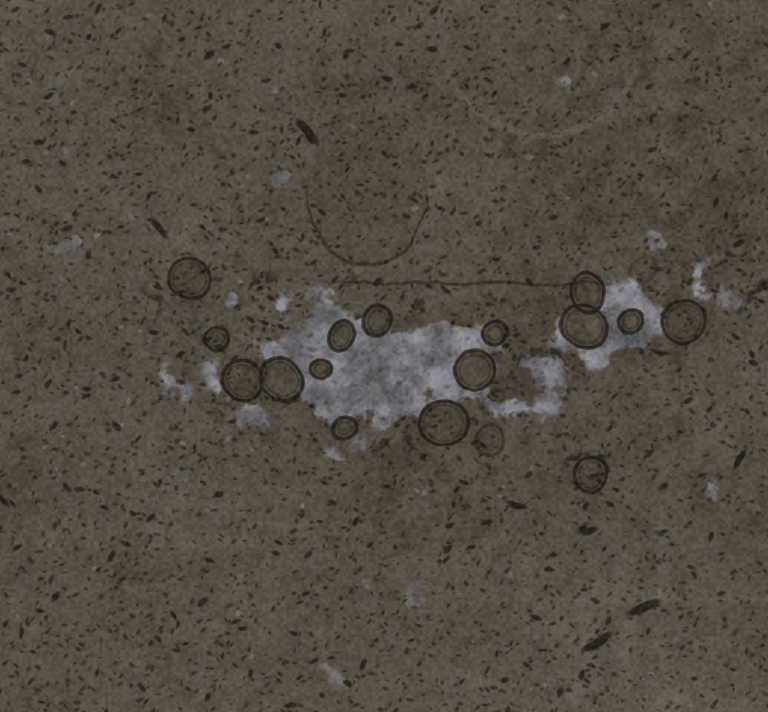
Reproduce this texture procedurally as a Shadertoy shader.

```glsl
// Thin section of a muddy limestone: brown speckled matrix crossed by a
// blue-grey spar vein that holds round, dark-rimmed grains.
// Layered value noise shapes the tones; jittered cells scatter the pieces.

const vec3 MUD_DARK = vec3(0.275, 0.245, 0.200);
const vec3 MUD_MID = vec3(0.335, 0.305, 0.267);
const vec3 MUD_PALE = vec3(0.385, 0.355, 0.322);
const vec3 GRAIN = vec3(0.300, 0.270, 0.220);
const vec3 INK = vec3(0.115, 0.102, 0.085);
const vec3 SPAR_DIM = vec3(0.365, 0.360, 0.375);
const vec3 SPAR_BRIGHT = vec3(0.590, 0.590, 0.630);
const float SOFT = 0.0016;       // edge softness
const float GRAIN_CELLS = 14.0;  // round grains per unit height
const float GRIT = 0.075;        // strength of the fine grit

vec2 hash2(vec2 p) {
    vec3 q = fract(p.xyx * vec3(0.1031, 0.1030, 0.0973));
    q += dot(q, q.yzx + 33.33);
    return fract((q.xx + q.yz) * q.zy);
}

float noise(vec2 p) {
    vec2 i = floor(p), f = fract(p);
    f = f * f * (3.0 - 2.0 * f);
    float low = mix(hash2(i).x, hash2(i + vec2(1, 0)).x, f.x);
    float high = mix(hash2(i + vec2(0, 1)).x, hash2(i + vec2(1, 1)).x, f.x);
    return mix(low, high, f.y);
}

float fbm(vec2 p) {
    float sum = 0.0, amp = 0.5;
    for (int i = 0; i < 5; i++) {
        sum += amp * noise(p);
        p = mat2(1.6, 1.2, -1.2, 1.6) * p + 17.3;
        amp *= 0.5;
    }
    return sum;
}

mat2 turn(float a) { return mat2(cos(a), -sin(a), sin(a), cos(a)); }

float blob(vec2 p, vec2 centre, vec2 radii) {
    vec2 d = (p - centre) / radii;
    return exp(-dot(d, d));
}

// Thin dark or pale line where a distance crosses zero
float stroke(float d, float width) { return 1.0 - smoothstep(width, width + SOFT * 1.5, abs(d)); }

// How rich in spar a place may be: core, left wing and rising right tail
float veinField(vec2 p) {
    float core = 1.05 * blob(p, vec2(0.53, 0.485), vec2(0.23, 0.115));
    float wing = 0.62 * blob(p, vec2(0.34, 0.58), vec2(0.17, 0.045));
    float tail = 0.74 * blob(p, vec2(0.90, 0.545 + 0.25 * (p.x - 0.85)), vec2(0.25, 0.065));
    float pockets = 0.6 * blob(p, vec2(0.82, 0.345), vec2(0.05, 0.025))
                  + 0.6 * blob(p, vec2(0.94, 0.395), vec2(0.04, 0.03));
    return max(max(core, wing), max(tail, pockets));
}

// Scattered elongated flecks, returned as coverage
float flecks(vec2 p, float cells, float share, float radius, float stretch, float seed) {
    float cover = 0.0;
    vec2 home = floor(p * cells);
    for (int k = 0; k < 9; k++) {
        vec2 id = home + vec2(k % 3 - 1, k / 3 - 1);
        vec2 place = hash2(id + seed), kind = hash2(id + seed + 71.0);
        vec2 d = turn((kind.y - 0.4) * 2.4) * (p - (id + place) / cells);
        float size = radius * (0.5 + fract(kind.x * 37.0));
        float edge = length(d / vec2(stretch, 1.0)) - size;
        cover = max(cover, step(kind.x, share) * (1.0 - smoothstep(-SOFT, SOFT, edge)));
    }
    return cover;
}

// Round grains inside the vein: x = body, y = rim
vec2 grains(vec2 p) {
    vec2 result = vec2(0.0);
    vec2 home = floor(p * GRAIN_CELLS);
    for (int k = 0; k < 9; k++) {
        vec2 id = home + vec2(k % 3 - 1, k / 3 - 1);
        vec2 place = hash2(id + 5.0), kind = hash2(id + 43.0);
        vec2 centre = (id + 0.2 + 0.6 * place) / GRAIN_CELLS;
        vec2 d = turn(kind.y * 3.0) * (p - centre) / vec2(1.0 + 0.35 * kind.x, 1.0);
        float radius = mix(0.012, 0.031, kind.y);
        float edge = length(d) - radius;
        float present = step(kind.x, 0.62) * smoothstep(0.24, 0.34, veinField(centre));
        float rim = max(stroke(edge, 0.0012), 0.4 * stroke(edge + 0.006, 0.0006));
        result = max(result, present * vec2(1.0 - smoothstep(-SOFT, SOFT, edge), rim));
    }
    return result;
}

void mainImage(out vec4 fragColor, in vec2 fragCoord) {
    vec2 p = fragCoord / iResolution.y;
    vec2 ripple = vec2(fbm(p * 28.0), fbm(p * 28.0 + 50.0)) - 0.48;
    vec2 q = p + 0.012 * ripple;
    float cloud = fbm(p * vec2(5.0, 7.0) + 3.0), mottle = fbm(p * 42.0);
    float field = veinField(p);

    // Matrix, greyer and paler towards the bottom and browner near the vein
    float tone = 0.50 + 0.8 * (cloud - 0.48) + 0.75 * (mottle - 0.48) - 0.3 * field;
    tone += 0.12 * smoothstep(0.45, 0.0, p.y);
    vec3 mud = mix(MUD_DARK, MUD_MID, smoothstep(0.0, 0.5, tone));
    mud = mix(mud, MUD_PALE, smoothstep(0.5, 1.0, tone));

    // Faint large clasts: bowl, ring and a smooth wedge
    float bowl = length((q - vec2(0.515, 0.735)) / vec2(0.88, 1.15)) - 0.095;
    float ring = length(q - vec2(0.76, 0.95)) - 0.14;
    vec2 w = turn(0.55) * (q - vec2(0.62, 0.19));
    float wedge = max(abs(w.y) + 0.38 * w.x - 0.045, -w.x - 0.065);
    mud = mix(mud, GRAIN, 0.5 * smoothstep(SOFT, -SOFT, bowl));
    mud = mix(mud, INK, 0.45 * stroke(bowl, 0.001) * smoothstep(0.75, 0.70, p.y));
    mud = mix(mud, MUD_PALE, 0.55 * stroke(ring, 0.004) * smoothstep(0.98, 0.85, p.y));
    mud = mix(mud, MUD_MID * 1.06, 0.75 * smoothstep(SOFT, -SOFT, wedge));

    // Spar cement with cloudy crystals, cut by one muddy slab
    float ragged = field + 1.15 * (fbm(p * 17.0 + 9.0) - 0.48) + 0.35 * (mottle - 0.48);
    float slab = blob(q, vec2(0.60, 0.575), vec2(0.12, 0.028));
    float spar = smoothstep(0.49, 0.62, ragged - 0.7 * slab);
    float crystal = noise(q * 36.0) * 0.55 + fbm(q * 65.0) * 0.6;
    vec3 sparColor = mix(SPAR_DIM, SPAR_BRIGHT, smoothstep(0.25, 0.95, crystal));
    vec3 color = mix(mud, sparColor, spar * 0.92);

    // Stray pale patches and bits
    float pale = flecks(p + 0.025 * ripple, 5.5, 0.22, 0.012, 1.8, 11.0);
    pale = max(pale * smoothstep(0.35, 0.6, mottle), 0.7 * flecks(q, 42.0, 0.07, 0.0025, 1.4, 29.0));
    color = mix(color, sparColor, 0.65 * pale);

    // Grains, then dark seams winding around the vein
    vec2 grain = grains(p + 0.007 * ripple);
    color = mix(color, GRAIN * (0.8 + 0.42 * mottle), 0.9 * grain.x);
    color = mix(color, INK, 0.72 * grain.y);
    float seam = 1.0 - smoothstep(0.012, 0.05, abs(fbm(p * 13.0 + 31.0) - 0.47));
    seam *= smoothstep(0.18, 0.45, field) * (1.0 - 0.75 * spar) * smoothstep(0.38, 0.58, mottle);
    float span = smoothstep(0.42, 0.50, p.x) * smoothstep(0.90, 0.80, p.x);
    seam = max(seam, 0.75 * span * stroke(q.y - 0.602, 0.001));
    color = mix(color, INK, 0.65 * seam);

    // Dark specks in three sizes, with a few long shards
    float dark = 0.55 * flecks(q, 95.0, 0.36, 0.0018, 1.7, 3.0);
    dark = max(dark, 0.75 * flecks(q, 40.0, 0.26, 0.0026, 2.0, 17.0));
    dark = max(dark, 0.8 * flecks(q, 7.0, 0.22, 0.0048, 3.6, 61.0));
    color = mix(color, INK, dark * (1.0 - 0.6 * spar));

    // Faint straight scan bands and fine grit
    color += 0.022 * exp(-abs(p.x - 0.93) * 130.0);
    color += 0.03 * exp(-abs(p.y - 0.158) * 160.0) * smoothstep(0.65, 0.8, p.x);
    color += GRIT * (noise(p * 240.0) - 0.5);
    color += 0.02 * (vec3(noise(p * 170.0), noise(p * 170.0 + 40.0), noise(p * 170.0 + 80.0)) - 0.5);
    fragColor = vec4(clamp(color, 0.0, 1.0), 1.0);
}
```
